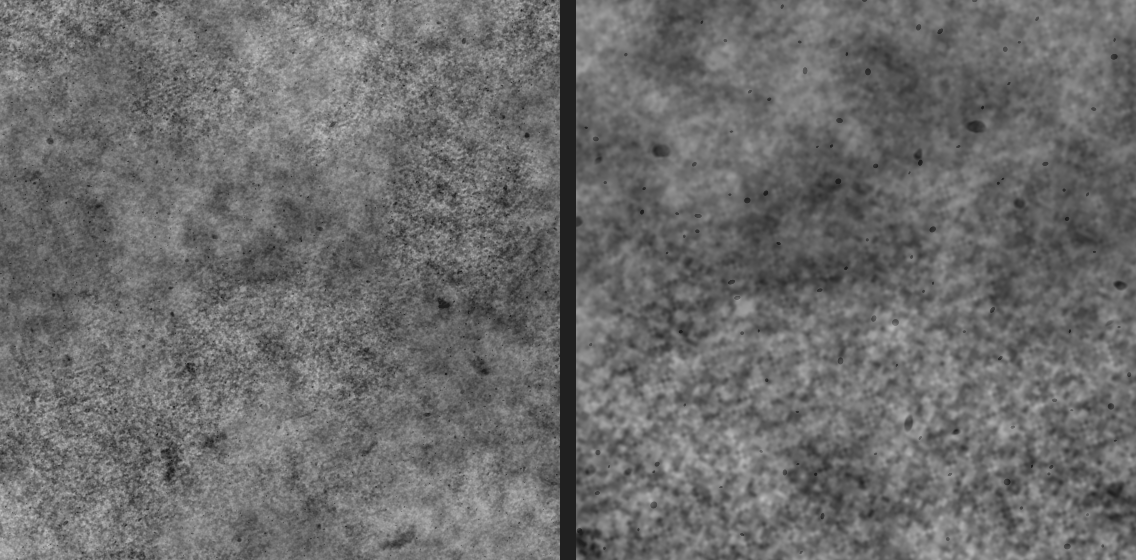
Left: the whole. Right: its middle third, enlarged.
Reproduce this texture procedurally as a WebGL 2 fragment shader.

```glsl
#version 300 es
precision highp float;
// Weathered grey concrete: cloudy tone, gritty grain, damp stains, dark blotches and pits.

uniform vec2 u_resolution;
out vec4 fragColor;

const float BASE_TONE = 0.492;
const float CLOUD_SCALE = 3.5;
const float CLOUD_CONTRAST = 0.36;
const float MOTTLE_SCALE = 38.0;
const float MOTTLE_CONTRAST = 0.30;
const float GRAIN_SCALE = 210.0;
const float GRAIN_CONTRAST = 0.21;
const float GRIT_SCALE = 390.0;
const float GRIT_CONTRAST = 0.14;
const float STAIN_DEPTH = 0.10;
const vec2 DAMP_CENTER = vec2(0.55, 0.42);
const float DAMP_DEPTH = 0.045;
const float BLOTCH_SCALE = 10.0;
const float BLOTCH_DEPTH = 0.19;
const float SPOT_SCALE = 26.0;
const float SPOT_DEPTH = 0.20;
const float PIT_SCALE = 75.0;
const float PIT_DEPTH = 0.17;
const float TILT = 0.6;

const mat2 OCTAVE_TURN = mat2(0.8, 0.6, -0.6, 0.8);

float hash(vec2 p) {
    return fract(sin(dot(p, vec2(12.9898, 78.233))) * 43758.5453);
}

float noise(vec2 p) {
    vec2 i = floor(p);
    vec2 f = fract(p);
    f = f * f * (3.0 - 2.0 * f);
    float low = mix(hash(i), hash(i + vec2(1.0, 0.0)), f.x);
    float high = mix(hash(i + vec2(0.0, 1.0)), hash(i + vec2(1.0, 1.0)), f.x);
    return mix(low, high, f.y);
}

// Fractal noise, centred near 0.5
float fbm(vec2 p) {
    float sum = 0.0;
    float weight = 0.5;
    for (int i = 0; i < 5; i++) {
        sum += weight * noise(p);
        p = OCTAVE_TURN * p * 2.03 + 17.3;
        weight *= 0.5;
    }
    return sum / 0.96875;
}

mat2 rotation(float angle) {
    float c = cos(angle);
    float s = sin(angle);
    return mat2(c, -s, s, c);
}

// Coverage of randomly placed, tilted ellipses, at most one per unit cell
float scatter(vec2 p, float density, float size, float stretch, float soft) {
    vec2 cell = floor(p);
    float cover = 0.0;
    for (int y = -1; y <= 1; y++) {
        for (int x = -1; x <= 1; x++) {
            vec2 id = cell + vec2(x, y);
            if (hash(id + 7.3) > density) continue;
            vec2 d = p - id - vec2(hash(id + 1.7), hash(id + 4.1));
            d = rotation(TILT + 2.0 * (hash(id + 9.2) - 0.5)) * d;
            d.y *= mix(1.0, stretch, hash(id + 5.6));
            float h = hash(id + 3.4);
            float radius = size * mix(0.4, 1.0, h * h);
            cover = max(cover, 1.0 - smoothstep(radius - soft, radius + soft, length(d)));
        }
    }
    return cover;
}

void main() {
    vec2 p = gl_FragCoord.xy / u_resolution.y;
    float pixel = 1.0 / u_resolution.y;
    vec2 warp = vec2(fbm(p * 22.0 + 3.1), fbm(p * 22.0 + 41.7)) - 0.5;

    // Broad tone
    float clouds = fbm(p * CLOUD_SCALE + warp * 0.3 + 5.0) - 0.5;
    float mottle = fbm(p * MOTTLE_SCALE + 60.0) - 0.5;
    float tone = BASE_TONE + CLOUD_CONTRAST * clouds + MOTTLE_CONTRAST * mottle;

    // Grain, rougher in some patches
    float rough = mix(0.65, 1.35, smoothstep(0.3, 0.7, fbm(p * 5.0 + 80.0)));
    vec2 grainPoint = rotation(0.35) * p * vec2(0.9, 1.1);
    tone += rough * GRAIN_CONTRAST * (noise(grainPoint * GRAIN_SCALE) - 0.5);
    tone += rough * GRIT_CONTRAST * (noise(rotation(1.1) * p * GRIT_SCALE) - 0.5);

    // Soft stains and the damp area
    float stain = smoothstep(0.5, 0.72, fbm(p * 6.0 + warp * 0.6 + 23.0));
    stain *= mix(0.5, 1.0, smoothstep(0.35, 0.65, fbm(p * 60.0 + 9.0)));
    vec2 damp = (p - DAMP_CENTER) / vec2(0.36, 0.2);
    tone -= STAIN_DEPTH * stain + DAMP_DEPTH * exp(-dot(damp, damp));

    // Ragged dark blotches, mostly in the lower part
    float broken = smoothstep(0.32, 0.58, fbm(p * 48.0 + 31.0));
    float lower = 1.0 - smoothstep(0.45, 0.75, p.y + 0.4 * clouds);
    float blotch = scatter((p + warp * 0.085) * BLOTCH_SCALE, 0.3, 0.30, 2.4, 0.12);
    tone -= BLOTCH_DEPTH * blotch * broken * mix(0.15, 1.0, lower);

    // Small spots and pinhole pits
    float spots = scatter((p + warp * 0.015) * SPOT_SCALE, 0.16, 0.17, 2.2, 0.03 + pixel * SPOT_SCALE * 0.5);
    float pits = scatter(p * PIT_SCALE, 0.22, 0.17, 1.8, pixel * PIT_SCALE * 0.6);
    tone -= SPOT_DEPTH * spots * mix(0.4, 1.0, broken) + PIT_DEPTH * pits;

    fragColor = vec4(vec3(clamp(tone, 0.12, 0.85)), 1.0);
}
```
